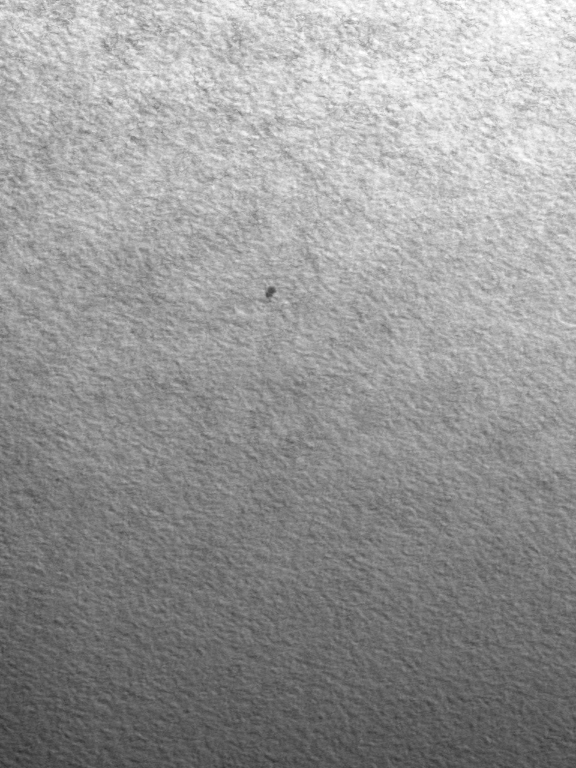
A Shadertoy shader for this texture:

```glsl
// Rough grey paper under raking light, bright above and dim below, with one dark fleck.

float hash(vec2 p) {
    vec3 q = fract(vec3(p.xyx) * 0.1031);
    q += dot(q, q.yzx + 33.33);
    return fract((q.x + q.y) * q.z);
}

float noise(vec2 p) {
    vec2 i = floor(p), f = fract(p);
    f = f * f * (3.0 - 2.0 * f);
    return mix(mix(hash(i), hash(i + vec2(1, 0)), f.x),
               mix(hash(i + vec2(0, 1)), hash(i + vec2(1, 1)), f.x), f.y);
}

// Centred sum of rotated octaves, so that the lattice stays hidden
float fbm(vec2 p) {
    float sum = 0.0, weight = 0.5;
    mat2 turn = mat2(0.8, -0.6, 0.6, 0.8);
    for (int i = 0; i < 4; i++) {
        sum += weight * (noise(p) - 0.5);
        p = turn * p * 1.8 + 17.3;
        weight *= 0.68;
    }
    return sum;
}

// Thin broken creases along the middle level of a noise field
float crease(vec2 p) {
    float line = 1.0 - smoothstep(0.0, 0.22, abs(fbm(p)) * 1.6);
    return line * smoothstep(0.3, 0.75, noise(p * 0.8 + 40.0));
}

void mainImage(out vec4 fragColor, in vec2 fragCoord) {
    vec2 uv = fragCoord / iResolution.xy;
    vec2 p = fragCoord / iResolution.x;

    // Broad light falling from the upper right, dimmer at the left edge
    float light = mix(0.325, 0.83, pow(uv.y, 0.95));
    light += 0.09 * (uv.x - 0.5) * uv.y;
    light -= 0.05 * smoothstep(0.2, 0.0, uv.x) * (1.0 - 0.5 * uv.y);
    light += 0.07 * smoothstep(0.7, 0.0, distance(uv, vec2(0.95, 0.95)));

    // Cloudy mottling, strongest where the light is strong
    float clouds = fbm(p * vec2(8.0, 11.0) + 4.0);
    float blotches = fbm(p * vec2(32.0, 42.0) + 60.0);
    light += uv.y * (0.17 * clouds + 0.17 * blotches);

    // Short slanted grains, lit along their slope
    vec2 q = mat2(0.96, 0.28, -0.28, 0.96) * p * vec2(1.0, 1.0);
    q = vec2(q.x * 80.0, q.y * 130.0);
    q += 0.4 * vec2(noise(p * 70.0), noise(p * 70.0 + 31.0));
    float relief = fbm(q) - fbm(q + vec2(0.25, 0.6));

    // Crumbly pits, creases and fine tooth
    float pits = fbm(p * vec2(95.0, 120.0) + 90.0);
    float folds = crease(q * 0.6 + 13.0);
    float tooth = noise(p * 384.0) + 0.6 * noise(p * 230.0 + 5.0) - 0.8;

    float contrast = mix(0.17, 0.28, uv.y);
    float tone = light + contrast * (relief + 0.24 * tooth);
    tone += 0.23 * uv.y * uv.y * pits;
    tone -= mix(0.03, 0.11, uv.y * uv.y) * (folds - 0.2);

    // Highlights roll off gently
    tone -= 0.4 * max(tone - 0.9, 0.0);

    // Soft irregular fleck of two lobes
    vec2 d = p - vec2(0.469, 0.826);
    d += 0.003 * (vec2(noise(p * 180.0), noise(p * 180.0 + 7.0)) - 0.5);
    float fleck = min(length(d - vec2(0.002, 0.003)) - 0.0065,
                      length(d + vec2(0.003, 0.004)) - 0.006);
    tone = mix(tone, 0.27 + 0.06 * tooth, 0.9 * smoothstep(0.004, -0.004, fleck));

    fragColor = vec4(vec3(clamp(tone, 0.0, 1.0)), 1.0);
}
```
